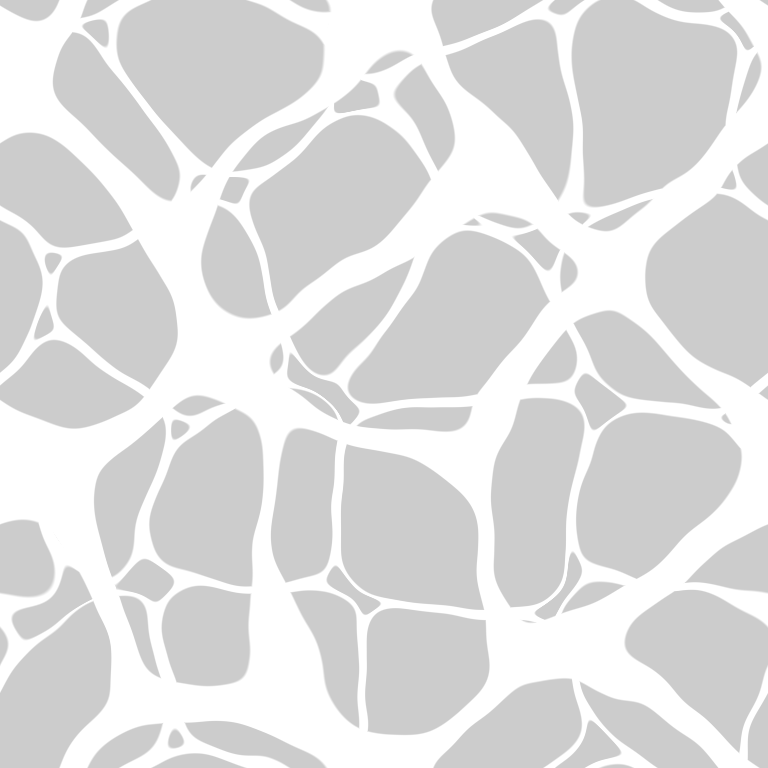
A WebGL 1 fragment shader for this pattern:

```glsl
precision highp float;
// White organic veins over flat grey: a broad and a fine network, overlaid.
// Each is a soft Voronoi diagram on a wrapping grid, bent by gradient noise;
// some junctions of the fine network open into small rounded eyes.

uniform vec2 u_resolution;

vec2 hash2(vec2 p) {
  vec2 s = vec2(dot(p, vec2(127.1, 311.7)), dot(p, vec2(269.5, 183.3)));
  return fract(sin(s) * 43758.545);
}

// Slope of one lattice corner, wrapped to the period, times the offset to it.
float corner(vec2 cell, vec2 offset, float period, float seed) {
  float angle = 6.28319 * hash2(mod(cell, period) + seed).x;
  return dot(vec2(cos(angle), sin(angle)), offset);
}

// Gradient noise, about -0.6 to 0.6, repeating "period" times per canvas.
float noise(vec2 uv, float period, float seed) {
  vec2 p = uv * period, i = floor(p), f = p - i;
  vec2 u = f * f * f * (f * (f * 6.0 - 15.0) + 10.0);
  vec2 e = vec2(1.0, 0.0);
  return mix(
    mix(corner(i, f, period, seed), corner(i + e, f - e, period, seed), u.x),
    mix(corner(i + e.yx, f - e.yx, period, seed),
        corner(i + 1.0, f - 1.0, period, seed), u.x), u.y);
}

vec2 warp(vec2 uv, float seed) {
  vec2 broad = vec2(noise(uv, 5.0, seed), noise(uv, 5.0, seed + 17.0));
  vec2 fine = vec2(noise(uv, 14.0, seed + 31.0), noise(uv, 14.0, seed + 47.0));
  return uv + 0.045 * broad + 0.011 * fine;
}

// x: gap between the nearest site and the rest, with filleted corners.
// y: concentration of site weights: 1 in a cell, 1/2 on an edge, 1/3 at a node.
vec2 network(vec2 uv, float cells, float sharpness, float seed) {
  vec2 home = floor(uv * cells);
  float sum = 0.0, squares = 0.0, nearest = 0.0;
  for (int y = -2; y <= 2; y++) {
    for (int x = -2; x <= 2; x++) {
      vec2 cell = home + vec2(float(x), float(y));
      vec2 site = cell + 0.08 + 0.84 * hash2(mod(cell, cells) + seed);
      float weight = exp(-sharpness * length(site / cells - uv));
      sum += weight;
      squares += weight * weight;
      nearest = max(nearest, weight);
    }
  }
  float others = max(sum / nearest - 1.0, 1e-5);
  return vec2(-log(others) / sharpness, squares / (sum * sum));
}

void main() {
  vec2 uv = gl_FragCoord.xy / u_resolution;
  float pixel = 1.0 / min(u_resolution.x, u_resolution.y);
  float soft = 1.5 * pixel;

  // Broad veins that swell and taper
  float broadGap = network(warp(uv, 3.0), 3.0, 30.0, 11.0).x;
  float broadWidth = 0.031 + 0.030 * noise(uv, 4.0, 61.0);
  float broad = 1.0 - smoothstep(-soft, soft, broadGap - broadWidth);

  // Fine veins with eyes at some of the junctions
  vec2 fineNet = network(warp(uv, 83.0), 4.0, 42.0, 29.0);
  float fineWidth = 0.012 + 0.007 * noise(uv, 7.0, 71.0);
  float fine = 1.0 - smoothstep(-soft, soft, fineNet.x - fineWidth);
  float eyeLevel = 0.368 + 0.05 * noise(uv, 5.0, 97.0);
  fine *= smoothstep(-6.0 * pixel, 6.0 * pixel, fineNet.y - eyeLevel);

  gl_FragColor = vec4(mix(vec3(0.8), vec3(1.0), max(broad, fine)), 1.0);
}
```
